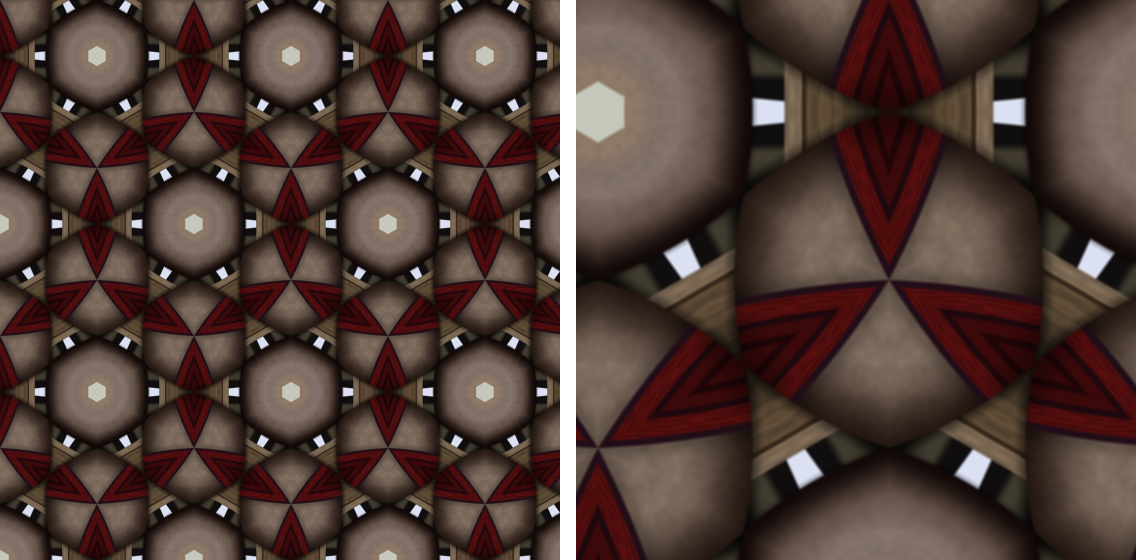
Left, the full canvas; right, a detail of the centre.
A three.js fragment shader for this pattern:

```glsl
// Kaleidoscope of shaded hexagonal domes and three-armed red ribbon stars, with
// small wooden windows in the gaps. Space is folded into one mirror triangle
// (dome centre, gap centre, star centre), then painted with distance fields.

varying vec2 vUv;

vec2 gradientAt(vec2 cell) {
  float a = 6.2832 * fract(sin(dot(cell, vec2(127.1, 311.7))) * 43758.5);
  return vec2(cos(a), sin(a));
}

float gradientNoise(vec2 p) {
  vec2 i = floor(p), f = p - i;
  vec2 w = f * f * f * (f * (f * 6.0 - 15.0) + 10.0);
  vec2 e = vec2(1.0, 0.0);
  float low = mix(dot(gradientAt(i), f), dot(gradientAt(i + e.xy), f - e.xy), w.x);
  float high = mix(dot(gradientAt(i + e.yx), f - e.yx), dot(gradientAt(i + e.xx), f - e.xx), w.x);
  return mix(low, high, w.y);
}

// Smooth step down: 1 where d is below the limit, 0 above it.
float below(float d, float limit) {
  return 1.0 - smoothstep(limit - 0.014, limit + 0.014, d);
}

float band(float d, float from, float to) {
  return below(d, to) - below(d, from);
}

// Folds the plane into the triangle (0,0), (1.732,0), (1.732,1).
vec2 foldHexagon(vec2 p) {
  vec2 period = vec2(3.4641, 6.0);
  vec2 a = mod(p + 0.5 * period, period) - 0.5 * period;
  vec2 b = mod(p, period) - 0.5 * period;
  vec2 q = abs(dot(a, a) < dot(b, b) ? a : b);
  vec2 mirror = vec2(-0.5, 0.866025);
  q -= 2.0 * max(dot(q, mirror), 0.0) * mirror;
  return vec2(q.x, abs(q.y));
}

// Window and timber in the gap between the bodies.
vec3 gapColor(vec2 q) {
  float grain = gradientNoise(q * vec2(26.0, 5.0));
  vec3 c = vec3(0.35, 0.28, 0.20) * (1.0 + 0.3 * grain);
  c *= 1.0 - 0.6 * smoothstep(1.35, 1.7, q.x);
  c = mix(c, vec3(0.46, 0.39, 0.31) * (1.0 + 0.25 * grain), below(q.x, 1.22));
  c = mix(c, vec3(0.20, 0.14, 0.10), band(q.x, 1.215, 1.24));
  vec3 pane = mix(vec3(0.06, 0.05, 0.05), vec3(0.25, 0.23, 0.18), smoothstep(0.18, 0.25, q.y));
  pane = mix(pane, vec3(0.86, 0.88, 0.95), below(q.y, 0.075 - 0.1 * (q.x - 1.0)));
  c = mix(c, pane, below(q.x, 1.11));
  return c * (1.0 - 0.75 * smoothstep(0.28, 0.46, q.y));
}

// Ribbon with dark hems and nested chevrons; inset is the depth from its side.
vec3 ribbonColor(vec2 v, float inset) {
  float weave = gradientNoise(vec2(inset * 60.0, v.y * 9.0));
  vec3 c = vec3(0.31, 0.05, 0.05) * (1.0 + 0.3 * weave);
  c = mix(c, vec3(0.23, 0.035, 0.04), 1.0 - below(inset, 0.16));
  c = mix(c, vec3(0.11, 0.03, 0.05), band(inset, 0.145, 0.18));
  c = mix(c, vec3(0.12, 0.02, 0.03), band(inset, 0.25, 0.29));
  c = mix(c, vec3(0.13, 0.05, 0.09), below(inset, 0.04));
  return c * (1.0 - 0.4 * smoothstep(0.75, 1.0, v.y));
}

// Star body; v is measured from its centre, v.y along the ribbon.
vec3 starColor(vec2 v, float radius, float mottle) {
  vec3 c = mix(vec3(0.48, 0.41, 0.355), vec3(0.13, 0.08, 0.06), smoothstep(0.48, 0.96, radius));
  c *= 1.0 + 0.12 * mottle;
  float inset = 0.9 * (0.52 * v.y - 0.12 * v.y * v.y - v.x);
  c *= 1.0 - 0.25 * smoothstep(-0.12, 0.0, inset);
  return mix(ribbonColor(v, inset), c, below(inset, 0.0));
}

// Dome with a pale hexagonal cap and a dark rim.
vec3 domeColor(vec2 q, float radius, float mottle) {
  vec3 c = mix(vec3(0.53, 0.45, 0.385), vec3(0.50, 0.44, 0.41), smoothstep(0.2, 0.42, radius));
  c = mix(c, vec3(0.37, 0.30, 0.26), smoothstep(0.45, 0.74, radius));
  c = mix(c, vec3(0.07, 0.035, 0.03), smoothstep(0.65, 0.91, radius));
  c *= 1.0 + 0.1 * mottle;
  return mix(c, vec3(0.77, 0.78, 0.73), below(q.x, 0.157));
}

void main() {
  vec2 q = foldHexagon(vUv * 10.0);
  vec2 v = vec2(1.73205, 1.0) - q;
  float mottle = gradientNoise(q * 7.0) + 0.6 * gradientNoise(q * 19.0);

  // Rounded hexagon radii: a blend of circle and flat-sided distance.
  float domeRadius = mix(length(q), q.x, 0.6);
  float starRadius = mix(length(v), dot(v, vec2(0.5, 0.866025)), 0.6);

  // Contact shadows darken the gap beside each body.
  vec3 color = gapColor(q);
  color *= 0.5 + 0.5 * smoothstep(0.91, 1.0, starRadius);
  color *= 0.6 + 0.4 * smoothstep(0.91, 0.96, domeRadius);

  color = mix(color, starColor(v, starRadius, mottle), below(starRadius, 0.92));
  color = mix(color, domeColor(q, domeRadius, mottle), below(domeRadius, 0.92));
  gl_FragColor = vec4(color, 1.0);
}
```
